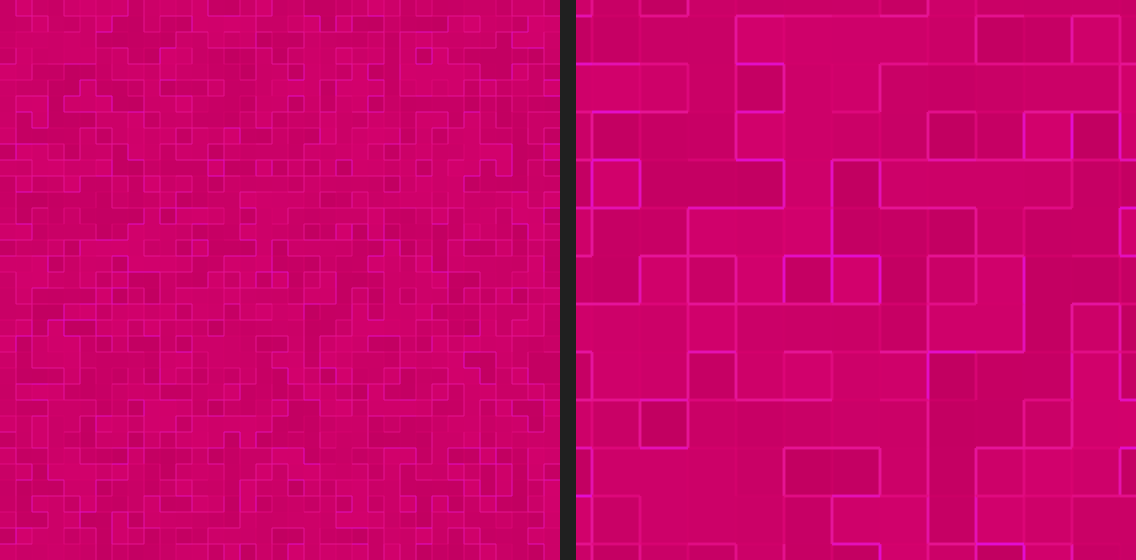
Left: the whole. Right: its middle third, enlarged.
Give the GLSL for this texture, as a Shadertoy shader.

```glsl
// Crimson-pink square mosaic with thin seams that glow where neighbouring tiles differ.

const float TILES = 35.0;        // tiles across and down
const float SEAM_WIDTH = 0.06;   // fraction of a tile

const vec3 TILE_DARK  = vec3(0.760, 0.000, 0.380);
const vec3 TILE_LIGHT = vec3(0.825, 0.005, 0.425);
const vec3 SEAM_ROSE    = vec3(0.87, 0.00, 0.43);
const vec3 SEAM_PINK    = vec3(0.90, 0.08, 0.58);
const vec3 SEAM_MAGENTA = vec3(0.89, 0.05, 0.82);

float hash(vec2 p) {
    vec3 q = fract(vec3(p.xyx) * 0.1031);
    q += dot(q, q.yzx + 33.33);
    return fract((q.x + q.y) * q.z);
}

// Shade of one tile; clamping keeps the canvas border free of seams.
float tileShade(vec2 id) {
    return hash(clamp(id, 0.0, TILES - 1.0) + 7.0);
}

// Seam hue runs from rose to magenta as the contrast grows.
vec3 seamColor(float contrast) {
    vec3 soft = mix(SEAM_ROSE, SEAM_PINK, smoothstep(0.05, 0.45, contrast));
    return mix(soft, SEAM_MAGENTA, smoothstep(0.40, 0.90, contrast));
}

// Antialiased coverage of a seam at a given distance from its centre.
float seamCoverage(float dist, float pixel) {
    return clamp((0.5 * SEAM_WIDTH - dist) / pixel + 0.5, 0.0, 1.0);
}

// Lays the nearest seam perpendicular to the given axis over a colour.
vec3 addSeam(vec3 color, vec2 p, vec2 axis, vec2 pixel) {
    float along = dot(p, axis);
    float seam = floor(along + 0.5);
    vec2 after = mix(floor(p), vec2(seam), axis);
    float contrast = abs(tileShade(after) - tileShade(after - axis));
    float alpha = seamCoverage(abs(along - seam), dot(pixel, axis));
    alpha *= smoothstep(0.0, 0.35, contrast);
    return mix(color, seamColor(contrast), alpha);
}

void mainImage(out vec4 fragColor, in vec2 fragCoord) {
    vec2 p = TILES * fragCoord / iResolution.xy;
    vec2 pixel = TILES / iResolution.xy;

    // Flat tiles, then vertical and horizontal seams
    vec3 color = mix(TILE_DARK, TILE_LIGHT, tileShade(floor(p)));
    color = addSeam(color, p, vec2(1.0, 0.0), pixel);
    color = addSeam(color, p, vec2(0.0, 1.0), pixel);

    fragColor = vec4(color, 1.0);
}
```
